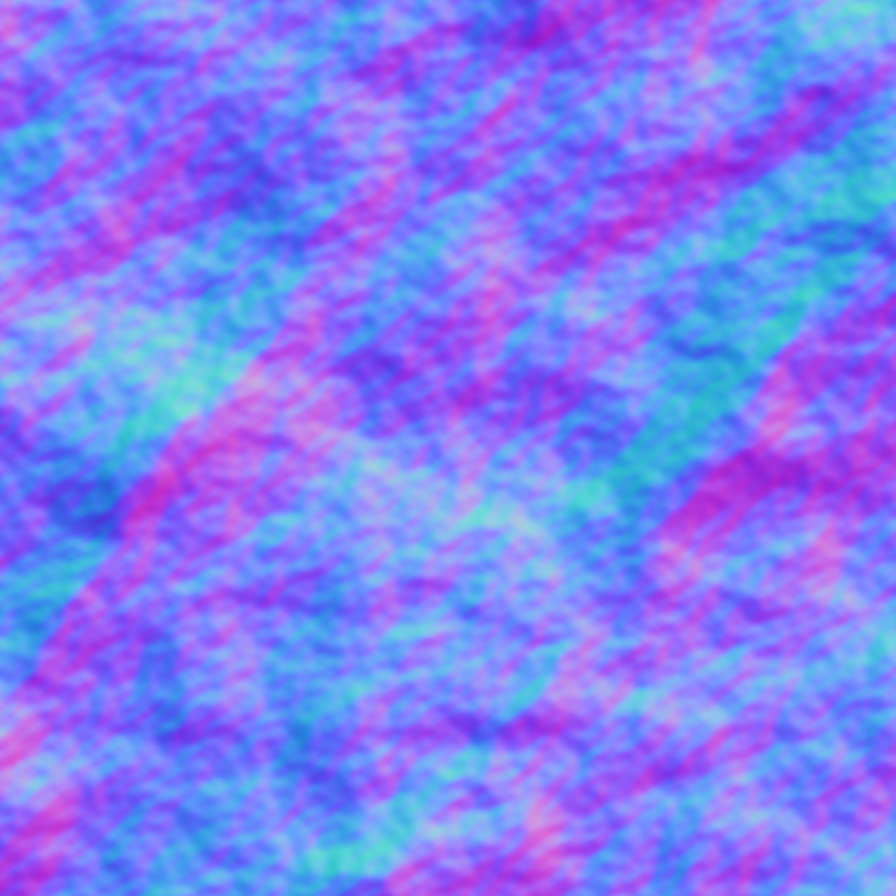
Give the GLSL for this texture map, as a Shadertoy shader.

```glsl
// Tangent-space normal map of rough, eroded rock.
// A height field is summed from octaves of gradient noise and a few warped
// diagonal crests; its slope is then encoded as a colour.

const float TAU = 6.28319;
const vec2 CREST_NORMAL = vec2(0.79, -0.61);  // points across the crests
const float CREST_SPACING = 0.49;
const float CREST_OFFSET = 0.34;
const float CREST_WIDTH = 0.1;
const float CREST_SLOPE = 0.62;

float hash(vec2 cell) {
    return fract(sin(dot(cell, vec2(127.1, 311.7))) * 43758.55);
}

// Dot product of a random unit gradient at a lattice corner with the offset
float corner(vec2 cell, vec2 offset) {
    float angle = TAU * hash(cell);
    return dot(vec2(cos(angle), sin(angle)), offset);
}

float gradientNoise(vec2 p) {
    vec2 i = floor(p), f = p - i;
    vec2 u = f * f * f * (f * (f * 6.0 - 15.0) + 10.0);
    vec2 e = vec2(0.0, 1.0);
    float low = mix(corner(i, f), corner(i + e.yx, f - e.yx), u.x);
    float high = mix(corner(i + e.xy, f - e.xy), corner(i + e.yy, f - e.yy), u.x);
    return mix(low, high, u.y);
}

// Fractal sum; each octave is rotated to hide the lattice
float relief(vec2 p, float frequency, float slope) {
    const mat2 turn = mat2(0.8, 0.6, -0.6, 0.8);
    float sum = 0.0;
    for (int octave = 0; octave < 5; octave++) {
        sum += slope / frequency * gradientNoise(p * frequency + 17.3);
        p = turn * p;
        frequency *= 2.0;
        slope *= 0.93;
    }
    return sum;
}

// Sharp-topped parallel crests whose flanks flatten towards the valleys
float crests(vec2 p, float warp) {
    float across = dot(p, CREST_NORMAL) - CREST_OFFSET + warp;
    float d = (fract(across / CREST_SPACING + 0.5) - 0.5) * CREST_SPACING;
    float softened = sqrt(d * d + 0.00015);
    return CREST_SLOPE * CREST_WIDTH * exp(-softened / CREST_WIDTH);
}

float height(vec2 p) {
    // Shear draws the grain out along the rising diagonal
    vec2 grain = vec2(p.x, 1.2 * p.y - 0.35 * p.x);
    float warp = 0.8 * relief(grain + 5.7, 3.0, 0.2);
    float strength = 0.9 + 0.8 * gradientNoise(p * 2.6 + 8.4);
    return relief(grain, 3.0, 0.2) + strength * crests(p, warp);
}

// Surface normal from central differences
vec3 surfaceNormal(vec2 p, float reach) {
    vec2 e = vec2(reach, 0.0);
    vec2 rise = vec2(height(p + e.xy) - height(p - e.xy),
                     height(p + e.yx) - height(p - e.yx));
    return normalize(vec3(-rise / (2.0 * reach), 1.0));
}

void mainImage(out vec4 fragColor, in vec2 fragCoord) {
    vec2 p = fragCoord / iResolution.y;
    vec3 normal = surfaceNormal(p, 0.003);
    fragColor = vec4(0.5 + 0.5 * normal, 1.0);
}
```
